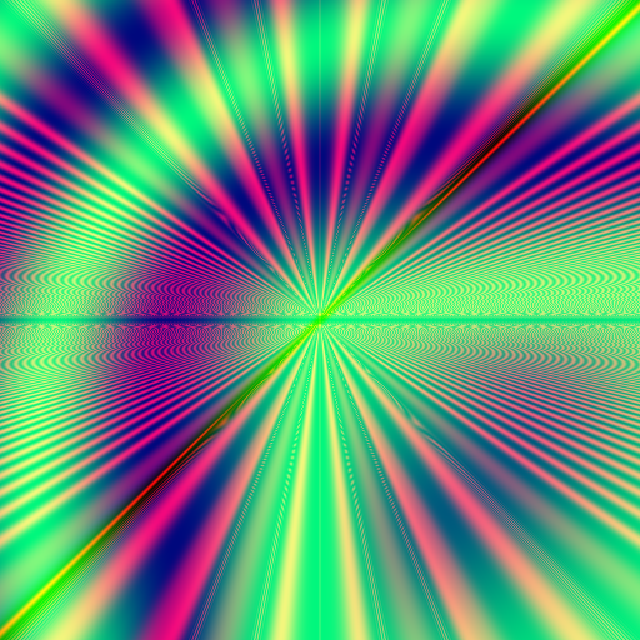
A WebGL 2 fragment shader for this background:

```glsl
#version 300 es
precision highp float;
// Neon rays bursting from the centre over soft skewed rings.
// Red follows the slope x/y, green a lopsided radial wave, and blue is
// steady except along the rising diagonal. A fixed grid weaves the moire.

#define GRID 512.0          // sampling cells across the canvas
#define RAY_RATE 5.0        // rays per unit of slope
#define RAY_LAG 1.75        // rays lost around the diagonals
#define RING_RATE 2.69      // mean ring frequency
#define RING_SKEW 1.92      // extra frequency towards the upper left
#define RING_CONTRAST 0.5
#define BLUE_LEVEL 0.49
#define MOIRE_SOFTNESS 0.35 // how far unresolved rays fade to their mean

uniform vec2 u_resolution;
out vec4 outColor;

const float PI = 3.14159265;
const vec2 SKEW_AXIS = vec2(-0.743, 0.669);

float bell(float x, float width) {
    float t = x / width;
    return exp(-t * t);
}

// Rays: an even, stretched wave of the slope, narrow ones and dim wide ones
float rayWave(float slope) {
    float phase = RAY_RATE * slope - RAY_LAG * smoothstep(0.4, 1.5, slope);
    phase -= 0.12 * sin(PI * min(RAY_RATE * slope, 1.0));
    phase += 0.17 * bell(slope - 0.47, 0.06);
    float s = sin(PI * phase);
    float wide = s * s;
    float index = floor(phase);
    bool dim = index < 5.0 && mod(index, 3.0) == 1.0;
    float narrow = mix(pow(wide, 1.6), wide, smoothstep(1.2, 2.2, slope));
    return dim ? 0.5 * wide : 0.95 * narrow;
}

// Fine threads: a few thin parallel lines beside three slopes
float addThreads(float level, float slope) {
    vec3 centers = vec3(0.2, 0.395, 0.945);
    vec3 widths = vec3(0.014, 0.014, 0.042);
    vec3 counts = vec3(1.5, 1.5, 3.5);
    for (int i = 0; i < 3; i++) {
        float d = (slope - centers[i]) / widths[i];
        float thread = 0.5 - 0.5 * cos(2.0 * PI * counts[i] * d);
        level = mix(level, thread, 0.7 * bell(d, 0.9));
    }
    return level;
}

// Rings: tight at the upper left, fading out at the lower right
float ringWave(vec2 p) {
    float r = length(p);
    float side = dot(p, SKEW_AXIS) / max(r, 1e-4);
    float below = smoothstep(0.0, 0.4, -p.y / max(r, 1e-4));
    float reach = smoothstep(-0.75, -0.25, side - 0.1 * below);
    float t = r * (RING_RATE + RING_SKEW * side) * reach;
    t += 0.43 * max(t - 1.0, 0.0);
    float wave = 0.5 + RING_CONTRAST * cos(PI * t);
    float shade = (1.0 - smoothstep(-0.97, -0.68, side)) * bell(r - 0.36, 0.19);
    return 0.03 + 0.94 * wave - 0.62 * shade;
}

void main() {
    // Centred coordinates, one unit per canvas side
    vec2 uv = gl_FragCoord.xy / u_resolution;
    vec2 p = (floor(uv * GRID) + 0.5) / GRID - 0.5;
    float r = length(p);
    float slope = p.x / (abs(p.y) < 1e-4 ? 1e-4 : p.y);

    // Red rays, softened where too fine and calm along the horizontal axis
    float red = addThreads(rayWave(abs(slope)), abs(slope));
    float raysPerCell = RAY_RATE * r / (GRID * max(p.y * p.y, 1e-6));
    red = mix(red, 0.52, MOIRE_SOFTNESS * smoothstep(0.15, 0.6, raysPerCell));
    red *= smoothstep(0.0, 0.009, abs(p.y));
    red = max(red, bell(slope - 1.02, 0.016) * smoothstep(0.08, 0.3, r));
    red += 0.25 * bell(p.x, 0.0015);

    // Green rings with a bright core
    float green = mix(ringWave(p), 1.0, 0.6 * bell(r, 0.05));

    // Blue drops out along the rising diagonal
    float diagonal = abs(p.x - p.y) * 0.7071;
    float blue = BLUE_LEVEL * smoothstep(0.0, 0.012 + 0.03 * r, diagonal);

    outColor = vec4(clamp(vec3(red, green, blue), 0.0, 1.0), 1.0);
}
```
